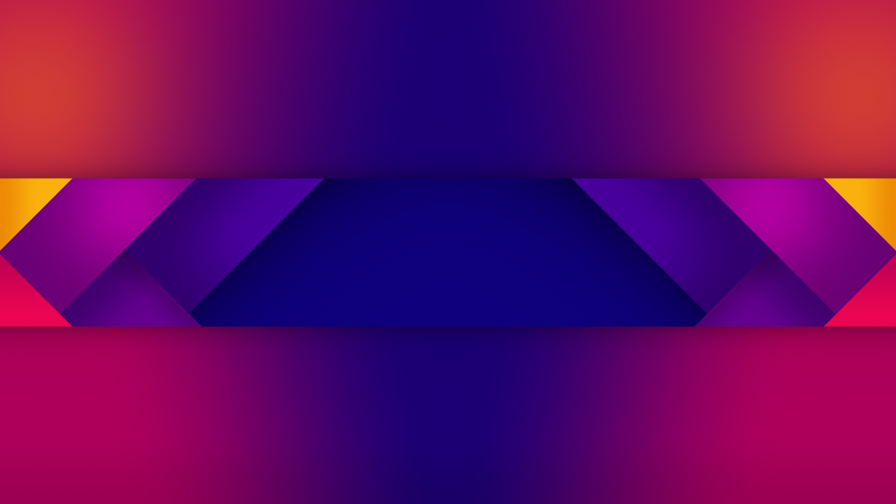
Reproduce this background procedurally as a Shadertoy shader.

```glsl
float cover(float d) {
    float pixel = 1.0 / iResolution.y;
    return smoothstep(-0.7 * pixel, 0.7 * pixel, d);
}

// Hash without sine, used as a fine dither against banding
float hash(vec2 p) {
    vec3 q = fract(vec3(p.xyx) * 0.1031);
    q += dot(q, q.yzx + 33.33);
    return fract((q.x + q.y) * q.z);
}

float glow(vec2 p, vec2 center, float radius) {
    vec2 d = (p - center) / radius;
    return exp(-dot(d, d));
}

// Soft side gradients with a warm light in the upper corners
vec3 backdrop(vec2 p, float halfWidth) {
    float t = p.x / halfWidth - 0.22 * (abs(p.y - 0.5) - 0.2);
    float start = mix(0.2, 0.08, smoothstep(0.35, 0.65, p.y));
    vec3 color = mix(vec3(0.68, 0.0, 0.355), vec3(0.1, 0.0, 0.455), smoothstep(start, 0.96, t));
    color += vec3(0.14, 0.235, -0.15) * glow(p, vec2(0.07, 0.81), 0.26);
    color *= 1.0 - 0.1 * smoothstep(0.15, 0.0, p.y);

    // Shadow cast by the band
    float gap = max(p.y - 0.646, 0.352 - p.y);
    return color * (1.0 - 0.26 * exp(-max(gap, 0.0) / 0.022));
}

// Folded panels, drawn in mirrored space
vec3 band(vec2 p) {
    float depth = 0.646 - p.y;
    float fall = p.x + depth;
    float rise = p.x - depth;

    // Central field, shaded beside the folds
    float foldGap = min(max(fall - 0.6435, 0.0), 1.0);
    vec3 color = vec3(0.06, 0.0, 0.49);
    color *= 1.0 - 0.36 * exp(-foldGap / 0.09) - 0.12 * exp(-depth / 0.06);

    // Indigo panel
    vec3 indigo = mix(vec3(0.19, 0.0, 0.43), vec3(0.28, 0.0, 0.61),
                      smoothstep(0.39, 0.6, fall) * smoothstep(0.08, 0.4, rise));
    color = mix(color, indigo, cover((0.6435 - fall) * 0.707));

    // Purple wedge under the indigo panel
    vec3 purple = mix(vec3(0.25, 0.0, 0.43), vec3(0.39, 0.0, 0.56),
                      smoothstep(0.0, 0.17, fall - 0.389));
    purple *= 1.0 - 0.18 * smoothstep(0.08, 0.0, 0.1065 - rise);
    color = mix(color, purple, cover((0.1065 - rise) * 0.707));

    // Magenta strip, brightest near its upper middle
    vec3 magenta = mix(vec3(0.4, 0.0, 0.45), vec3(0.7, 0.0, 0.63),
                       glow(vec2(fall, rise), vec2(0.31, 0.2), 0.19));
    color = mix(color, magenta, cover((0.389 - fall) * 0.707));

    // Pink and amber corners
    vec3 pink = mix(vec3(0.75, 0.0, 0.33), vec3(0.92, 0.02, 0.32),
                    smoothstep(0.15, 0.28, depth));
    color = mix(color, pink, cover((-0.1505 - rise) * 0.707));
    vec3 amber = mix(vec3(0.93, 0.54, 0.02), vec3(0.98, 0.69, 0.05),
                     smoothstep(0.0, 0.08, p.x));
    return mix(color, amber, cover((0.1435 - fall) * 0.707));
}

void mainImage(out vec4 fragColor, in vec2 fragCoord) {
    vec2 p = fragCoord / iResolution.y;
    float width = iResolution.x / iResolution.y;
    p.x = min(p.x, width - p.x);

    float inside = cover(0.147 - abs(p.y - 0.499));
    vec3 color = mix(backdrop(p, 0.5 * width), band(p), inside);
    color += (hash(fragCoord) - 0.5) / 255.0;
    fragColor = vec4(clamp(color, 0.0, 1.0), 1.0);
}
```
